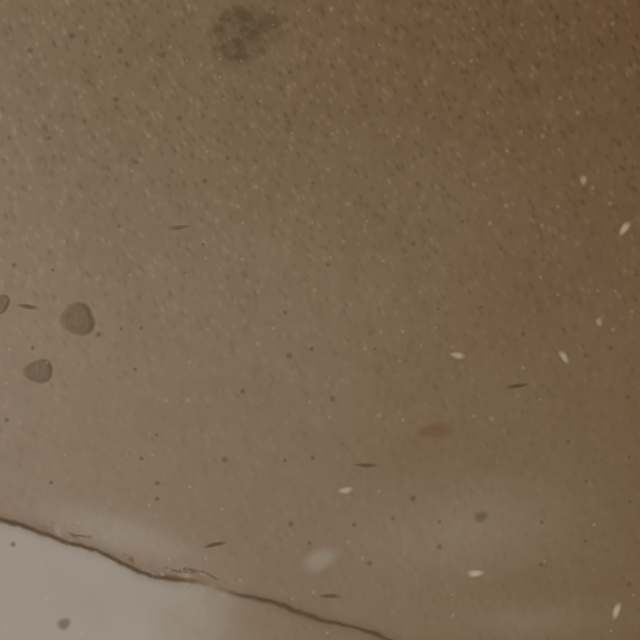
A three.js fragment shader for this texture:

```glsl
varying vec2 vUv;

const vec3 WARM_SHADE = vec3(0.420, 0.334, 0.240);
const vec3 PALE_DUST = vec3(0.532, 0.460, 0.390);
const vec3 GREY_SLAB = vec3(0.600, 0.562, 0.515);
const vec3 STAIN = vec3(0.320, 0.260, 0.185);
const vec3 CRACK = vec3(0.310, 0.250, 0.185);
const vec3 CHIP = vec3(0.690, 0.630, 0.540);
const vec3 RUST = vec3(0.420, 0.310, 0.225);

vec2 hash2(vec2 p) {
  vec3 q = fract(p.xyx * vec3(0.1031, 0.1030, 0.0973));
  q += dot(q, q.yzx + 33.33);
  return fract((q.xx + q.yz) * q.zy);
}

vec2 rotate(vec2 p, float angle) {
  float c = cos(angle), s = sin(angle);
  return vec2(c * p.x + s * p.y, c * p.y - s * p.x);
}

// Smooth drifting tone, about -1 to 1
float mottle(vec2 p) {
  float sum = 0.0, gain = 0.5;
  for (int i = 0; i < 4; i++) {
    p = rotate(p, 1.1) * 1.7 + 2.3;
    sum += gain * sin(p.x + 1.3 * sin(p.y)) * cos(0.8 * p.y + sin(p.x * 0.6));
    gain *= 0.7;
  }
  return sum;
}

// Cellular sum of soft bumps with random signed strength
float bumps(vec2 p) {
  vec2 cell = floor(p);
  float sum = 0.0;
  for (int j = -1; j <= 1; j++) {
    for (int i = -1; i <= 1; i++) {
      vec2 id = cell + vec2(float(i), float(j));
      vec2 d = id + hash2(id) - p;
      float h = 2.0 * hash2(id + 71.0).x - 1.0;
      sum += h * h * h * exp(-6.0 * dot(d, d));
    }
  }
  return sum;
}

// Sparse soft specks: share is the fraction of cells that carry one
float specks(vec2 p, float share, float size) {
  vec2 id = floor(p), h = hash2(id + 29.0);
  vec2 d = fract(p) - mix(vec2(0.3), vec2(0.7), hash2(id));
  float radius = size * mix(0.5, 1.0, h.y);
  return step(1.0 - share, h.x) * (1.0 - smoothstep(0.0, radius, length(d)));
}

// Ellipse with a wavy rim; soft is the rim width relative to the radius
float blob(vec2 p, vec2 radius, float angle, float soft, float seed) {
  vec2 q = rotate(p, angle) / radius;
  float a = atan(q.y, q.x);
  float rim = 1.0 + 0.07 * sin(2.0 * a + seed) + 0.07 * sin(3.0 * a + seed * 2.7);
  return 1.0 - smoothstep(rim - soft, rim + soft, length(q));
}

float haze(vec2 p, vec2 radius, float angle) {
  vec2 q = rotate(p, angle) / radius;
  return exp(-dot(q, q));
}

float crackHeight(vec2 p) {
  float dip = exp(-pow((p.x - 0.23) / 0.07, 2.0));
  return 0.188 - 0.308 * p.x - 0.013 * dip + 0.002 * sin(p.x * 47.0) + 0.002 * mottle(p * 45.0);
}

vec3 dustyFloor(vec2 p) {
  float tone = 0.93 - 0.84 * p.x - 0.36 * smoothstep(0.45, 1.0, p.y);
  tone += 0.12 * haze(p - vec2(0.45, 0.15), vec2(0.4, 0.2), 0.0);
  tone += 0.06 * mottle(p * 4.0) + 0.04 * mottle(p * 20.0);
  vec3 color = mix(WARM_SHADE, PALE_DUST, tone);
  color = mix(color, RUST, 0.22 * haze(p - vec2(0.86, 0.56), vec2(0.16, 0.10), 0.5));
  color = mix(color, GREY_SLAB, 0.55 * haze(p - vec2(0.19, 0.165), vec2(0.12, 0.030), -0.3));
  color = mix(color, GREY_SLAB, 0.28 * haze(p - vec2(0.73, 0.17), vec2(0.17, 0.07), 0.2));
  return mix(color, GREY_SLAB, 0.24 * haze(p - vec2(0.82, 0.03), vec2(0.11, 0.03), 0.0));
}

// Fine slanted and upright flecks, stronger towards the top
vec3 grain(vec2 p) {
  float strength = mix(0.35, 1.0, smoothstep(0.15, 0.95, p.y));
  float slanted = bumps(rotate(p, 0.5) * vec2(150.0, 85.0));
  float upright = bumps(p * vec2(95.0, 62.0) + 40.0);
  float tone = 0.055 * slanted + 0.028 * upright;
  return strength * tone * vec3(1.0, 0.95, 0.88);
}

vec3 addSlabAndCrack(vec3 color, vec2 p) {
  float d = p.y - crackHeight(p);
  float below = 1.0 - smoothstep(-0.008, 0.003, d);
  float grey = 1.0 - smoothstep(0.20, 0.46, p.x + 0.03 * mottle(p * 14.0));
  color = mix(color, GREY_SLAB + 0.010 * mottle(p * 12.0), below * grey * 0.95);
  // Crumbled rim above the gap, in broken pieces
  float rimZone = smoothstep(0.03, 0.12, p.x) * (1.0 - smoothstep(0.30, 0.42, p.x));
  float broken = smoothstep(-0.25, 0.35, mottle(p * 30.0));
  float rim = 1.0 - smoothstep(0.0, 0.005, abs(d - 0.013 - 0.006 * mottle(p * 35.0)));
  color = mix(color, CRACK, 0.50 * rim * rimZone * broken);
  float crumbs = smoothstep(0.1, 0.6, mottle(p * 55.0 + 7.0));
  color = mix(color, CHIP, 0.50 * rimZone * crumbs * haze(vec2(d - 0.004, 0.0), vec2(0.014), 0.0));
  // Dark gap, filled with dust in places
  float fill = 0.75 * haze(vec2(p.x - 0.335, 0.0), vec2(0.035), 0.0);
  float width = 0.0065 + 0.002 * mottle(p * 28.0);
  float gap = 1.0 - smoothstep(0.0, width, abs(d));
  color = mix(color, CRACK, 0.22 * haze(vec2(d, 0.0), vec2(0.010), 0.0) * (1.0 - fill));
  return mix(color, CRACK, gap * (0.78 - fill + 0.15 * mottle(p * 40.0)));
}

vec3 addStains(vec3 color, vec2 p) {
  // Dried drops at the left, each with a darker right rim
  for (int i = 0; i < 3; i++) {
    float k = float(i);
    vec2 q = p - vec2(0.061 * k, 0.525 - 0.093 * k * (2.0 - k) - 0.012 * k);
    float r = 0.014 + 0.005 * k;
    float drop = blob(q, vec2(r * 1.1, r), 0.2, 0.16, k * 2.0);
    float core = blob(q + vec2(r * 0.2, 0.0), vec2(r), 0.2, 0.25, k * 2.0);
    color = mix(color, STAIN, drop * (0.70 - 0.32 * core + 0.14 * mottle(q * vec2(210.0, 90.0))));
  }
  // Broken blotch at the top
  vec2 b = p - vec2(0.376, 0.945);
  float blotch = blob(b, vec2(0.043, 0.045), 0.3, 0.3, 1.0);
  blotch = max(blotch, 0.7 * blob(b - vec2(0.045, 0.012), vec2(0.024), 0.0, 0.5, 4.0));
  color = mix(color, STAIN, blotch * (0.30 + 0.50 * smoothstep(-0.4, 0.5, mottle(p * 48.0))));
  color = mix(color, RUST, 0.6 * blob(p - vec2(0.68, 0.327), vec2(0.022, 0.012), 0.1, 0.5, 2.0));
  return mix(color, GREY_SLAB, 0.45 * blob(p - vec2(0.50, 0.125), vec2(0.024, 0.015), 0.5, 0.6, 3.0));
}

// Scattered debris: pale chips to the right, dark crumbs and splinters all over
vec3 addDebris(vec3 color, vec2 p) {
  for (int i = 0; i < 8; i++) {
    float k = float(i);
    vec2 h = hash2(vec2(k, 17.0)), g = hash2(vec2(k, 53.0));
    vec2 chip = p - vec2(mix(0.25, 0.98, sqrt(h.x)), 0.02 + 0.70 * h.y);
    vec2 chipSize = vec2(0.0045, 0.005 + 0.007 * g.x);
    color = mix(color, CHIP, (0.45 + 0.4 * g.x) * blob(chip, chipSize, g.y * 3.1, 0.65, k));
    vec2 crumb = p - vec2(fract(0.10 + k * 0.236), fract(0.036 + k * 0.177) * 0.7);
    vec2 size = mix(vec2(0.009, 0.008), vec2(0.014, 0.003), step(0.55, g.x));
    color = mix(color, STAIN * 0.9, (0.40 + 0.35 * g.y) * blob(crumb, size, 0.4 * h.x - 0.2, 0.6, k));
  }
  color = mix(color, STAIN, 0.55 * specks(p * 30.0, 0.10, 0.24));
  return mix(color, CHIP, 0.30 * specks(p * 36.0 + 11.0, 0.10, 0.22));
}

void main() {
  vec3 color = dustyFloor(vUv) + grain(vUv);
  color = addSlabAndCrack(color, vUv);
  color = addStains(color, vUv);
  color = addDebris(color, vUv);
  gl_FragColor = vec4(color, 1.0);
}
```
